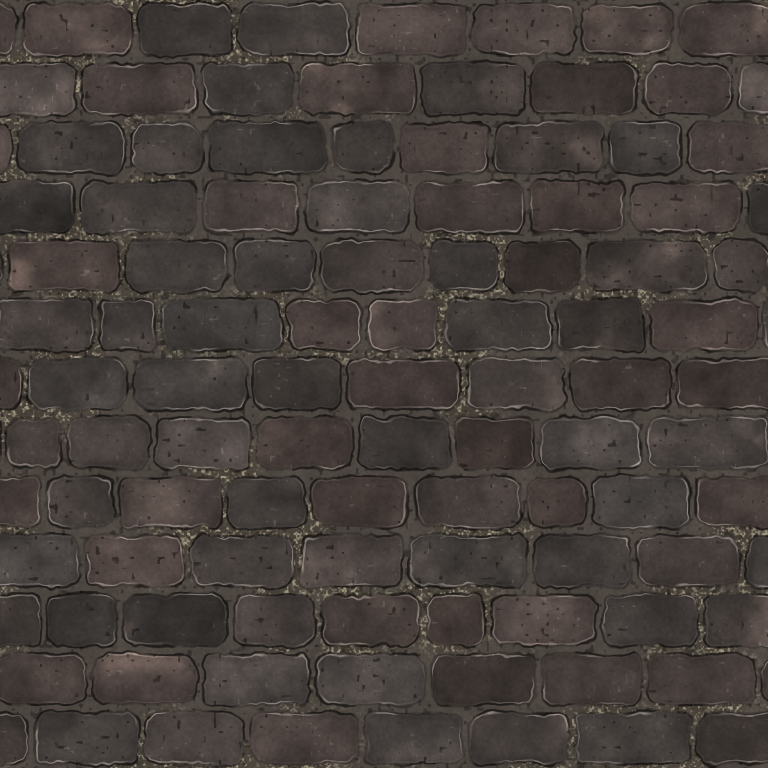
Write a three.js fragment shader that draws this texture.

```glsl
varying vec2 vUv;

float hash(vec2 p) {
  vec3 q = fract(p.xyx * 0.1031);
  q += dot(q, q.yzx + 33.33);
  return fract((q.x + q.y) * q.z);
}

float noise(vec2 p) {
  vec2 i = floor(p), f = fract(p);
  f = f * f * (3.0 - 2.0 * f);
  return mix(mix(hash(i), hash(i + vec2(1.0, 0.0)), f.x),
             mix(hash(i + vec2(0.0, 1.0)), hash(i + 1.0), f.x), f.y);
}

float fbm(vec2 p) {
  float sum = 0.0, amp = 0.53;
  for (int i = 0; i < 4; i++) {
    sum += amp * noise(p);
    p = p * 2.03 + 17.3;
    amp *= 0.5;
  }
  return sum;
}

// Position of the joint to the left of a brick, uneven within each course
float joint(float i, float course, float count) {
  float shift = 0.25 + 0.5 * mod(course, 2.0) + 0.3 * (hash(vec2(course, 7.0)) - 0.5);
  float jitter = (count > 7.5 ? 0.5 : 0.16) * (hash(vec2(mod(i, count), course + 40.0)) - 0.5);
  return (i + shift + jitter) / count;
}

float roundedBox(vec2 p, vec2 halfSize, float radius) {
  vec2 q = abs(p) - halfSize + radius;
  return length(max(q, 0.0)) + min(max(q.x, q.y), 0.0) - radius;
}

void main() {
  vec2 uv = vUv;

  // Thirteen courses of seven or eight bricks
  float course = min(floor(uv.y * 13.0), 12.0);
  float count = 7.0 + step(0.58, hash(vec2(course, 21.0)));
  float i = floor(uv.x * count - joint(0.0, course, count) * count);
  if (uv.x < joint(i, course, count)) i -= 1.0;
  else if (uv.x >= joint(i + 1.0, course, count)) i += 1.0;
  float left = joint(i, course, count);
  float right = joint(i + 1.0, course, count);
  vec2 id = vec2(mod(i, count), course);
  float tone = hash(id + 3.0);
  float tint = hash(id + 61.0);

  // Worn outline
  vec2 wobble = 0.0055 * (vec2(noise(uv * 42.0), noise(uv * 42.0 + 70.0)) - 0.5)
              + 0.0036 * (vec2(noise(uv * 120.0), noise(uv * 120.0 + 30.0)) - 0.5);
  vec2 p = uv - vec2(0.5 * (left + right), (course + 0.5) / 13.0) + wobble;
  vec2 halfSize = vec2(0.5 * (right - left) - 0.0048, 0.0335 - 0.0012 * tint);
  float d = roundedBox(p, halfSize, mix(0.010, 0.021, hash(id + 90.0)));

  float cloud = fbm(uv * 15.0 + id * 3.7);
  float blotch = fbm(uv * 34.0 + 11.0);
  float grain = noise(uv * 256.0);
  float fine = noise(uv * 430.0 + 5.0);

  // Brick face: tone per brick, stains, pale scuffs and pits
  vec3 brick = mix(vec3(0.213, 0.193, 0.183), vec3(0.292, 0.262, 0.252), sqrt(tone));
  brick += mix(vec3(-0.009, 0.001, 0.001), vec3(0.010, -0.002, -0.006), tint);
  brick *= 1.0 + 0.55 * (cloud - 0.5) + 0.35 * (blotch - 0.5);
  brick *= 0.92 + 0.10 * grain + 0.08 * fine;
  float scuff = smoothstep(0.52, 0.78, cloud) * smoothstep(0.4, 1.0, hash(id + 17.0));
  brick += scuff * vec3(0.105, 0.083, 0.073) * (0.4 + blotch);
  brick += vec3(0.09, 0.085, 0.08) * smoothstep(0.86, 0.97, noise(uv * 190.0 + 8.0)) * smoothstep(0.48, 0.65, blotch);
  brick *= 1.0 - 0.4 * smoothstep(0.84, 0.95, noise(uv * 150.0 + 44.0)) * smoothstep(0.4, 0.6, cloud);
  brick *= 1.0 - 0.08 * smoothstep(-0.012, -0.003, d);

  // Mortar with scattered patches of pale grit
  vec3 mortar = mix(vec3(0.245, 0.222, 0.207), vec3(0.365, 0.335, 0.305), 0.55 * blotch + 0.25 * grain + 0.2 * fine);
  float gritArea = smoothstep(0.50, 0.68, fbm(uv * 10.0 + 53.0));
  float grit = smoothstep(0.45, 0.85, 0.55 * grain + 0.45 * fine);
  mortar += gritArea * (grit * vec3(0.32, 0.31, 0.26) - vec3(0.015, 0.015, 0.025));
  mortar *= 1.0 - 0.3 * smoothstep(0.7, 0.9, noise(uv * 170.0 + 25.0));

  vec3 color = mix(brick, mortar, smoothstep(-0.001, 0.0012, d));

  // Dark crevice and broken light rim
  float crevice = 1.0 - smoothstep(0.0003, 0.0024, abs(d - 0.0008));
  color *= 1.0 - crevice * mix(0.15, 0.58, smoothstep(0.32, 0.62, noise(uv * 38.0 + 80.0)));
  float rim = 1.0 - smoothstep(0.0002, 0.0018, abs(d + 0.0022));
  float chipped = smoothstep(0.46, 0.8, noise(uv * 30.0 + 15.0)) * (0.45 + 0.55 * noise(uv * 130.0 + 2.0));
  color += rim * (0.02 + 0.30 * chipped) * vec3(1.0, 0.95, 0.91);

  gl_FragColor = vec4(clamp(color, 0.0, 1.0), 1.0);
}
```
